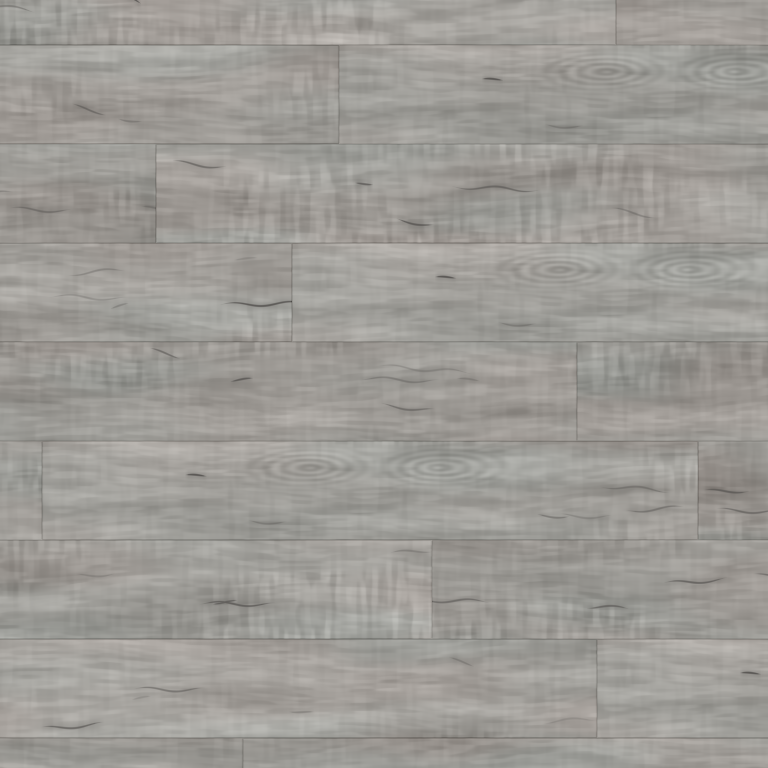
Write a Shadertoy shader that draws this texture.

```glsl
// Grey washed oak floor: long staggered planks in horizontal rows.
// Stretched smooth cellular noise gives grain and saw marks, warped ellipses
// give the cathedral figure, and tapered wavy strokes give the cracks.

const float ROW_HEIGHT = 0.1289;
const float FIRST_SEAM = 0.0391;
const float PLANK_LENGTH = 0.854;
const vec3 WOOD = vec3(0.622, 0.613, 0.594);
const vec3 CRACK_COLOR = vec3(0.33, 0.32, 0.31);
// Left end of one plank in each row, bottom to top
const float STAGGER[9] = float[9](0.316, 0.777, 0.562, 0.055, 0.751,
                                  0.380, 0.203, 0.441, 0.802);

float hash(vec2 p) {
    vec3 q = fract(p.xyx * vec3(0.1031, 0.1030, 0.0973));
    q += dot(q, q.yzx + 33.33);
    return fract((q.x + q.y) * q.z);
}

// Smooth cellular noise: random cell values blended by distance, about -0.5..0.5
float cellNoise(vec2 p) {
    vec2 cell = floor(p);
    float total = 0.0, weights = 0.0;
    for (int j = -1; j <= 1; j++)
    for (int i = -1; i <= 1; i++) {
        vec2 c = cell + vec2(i, j);
        vec2 site = c + 0.2 + 0.6 * vec2(hash(c), hash(c + 71.7));
        vec2 d = p - site;
        float w = exp(-5.0 * dot(d, d));
        total += w * hash(c + 19.3);
        weights += w;
    }
    return total / weights - 0.5;
}

// Slow layered sines that bend the grain lines
float grainBend(vec2 p, float seed) {
    return 0.0045 * sin(p.x * 8.0 + p.y * 25.0 + seed * 40.0)
         + 0.0020 * sin(p.x * 23.0 - p.y * 45.0 + seed * 90.0);
}

// Broad streaks, medium grain and fine fibres
float grain(vec2 p) {
    return 0.080 * cellNoise(p * vec2(4.0, 32.0))
         + 0.065 * cellNoise(p * vec2(11.0, 85.0) + 13.0)
         + 0.060 * cellNoise(p * vec2(36.0, 230.0) + 41.0);
}

// Fine vertical saw marks, strong only in patches
float sawMarks(vec2 p) {
    float patchMask = smoothstep(0.0, 0.3, cellNoise(p * vec2(5.0, 14.0) + 7.0));
    float marks = cellNoise(p * vec2(150.0, 32.0));
    return marks * (0.025 + 0.065 * patchMask);
}

// Nested ovals around two eyes
float cathedral(vec2 p, float bend) {
    vec2 squash = vec2(0.30, 1.0);
    float a = length((p - vec2(0.350, 0.094)) * squash);
    float b = length((p - vec2(0.515, 0.094)) * squash);
    float d = min(a, b) + 0.6 * bend;
    float mask = 1.0 - smoothstep(0.012, 0.038, d);
    return mask * (0.028 * sin(d * 950.0) - 0.022);
}

// Tapered wavy stroke with a soft stain around it
float crack(vec2 q, float halfLength, float slope, float seed, float aa) {
    float taper = max(0.0, 1.0 - pow(q.x / halfLength, 2.0));
    q.y -= slope * q.x + 0.0025 * sin(q.x * 85.0 + seed * 50.0);
    float width = 0.0013 * taper;
    float core = 1.0 - smoothstep(width - aa, width + aa, abs(q.y));
    float stain = exp(-pow(q.y / 0.006, 2.0));
    return (0.75 * core + 0.16 * stain) * min(1.0, taper * 1.8);
}

float cracks(vec2 p, float seed, float aa) {
    float result = 0.0;
    for (int i = 0; i < 6; i++) {
        vec2 key = vec2(float(i) * 5.3 + 2.0, seed * 97.0);
        vec2 center = vec2(hash(key), 0.1 + 0.8 * hash(key + 3.1));
        center *= vec2(PLANK_LENGTH, ROW_HEIGHT);
        float halfLength = mix(0.012, 0.065, pow(hash(key + 6.7), 1.5));
        float slope = (hash(key + 9.2) - 0.6) * 0.009 / halfLength;
        float strength = mix(0.2, 1.0, hash(key + 12.8));
        result = max(result, strength * crack(p - center, halfLength, slope, hash(key + 15.0), aa));
    }
    return result;
}

// Thin antialiased line at distance d
float seamLine(float d, float aa) {
    return 1.0 - smoothstep(0.0005, 0.0005 + 1.5 * aa, d);
}

void mainImage(out vec4 fragColor, in vec2 fragCoord) {
    vec2 uv = fragCoord / iResolution.y;
    float aa = 0.7 / iResolution.y;

    // Plank index and position inside the plank
    float row = floor((uv.y - FIRST_SEAM) / ROW_HEIGHT) + 1.0;
    float along = uv.x - STAGGER[clamp(int(row), 0, 8)];
    float index = floor(along / PLANK_LENGTH);
    vec2 p = vec2(along - index * PLANK_LENGTH, uv.y - FIRST_SEAM - (row - 1.0) * ROW_HEIGHT);

    // Odd rows share one figured board; every other board is its own
    bool figured = mod(row, 2.0) > 0.5 && index == 0.0;
    float plankHash = hash(vec2(row + 4.0, index + 11.0));
    float seed = figured ? 0.37 : plankHash;

    // Wood tone
    float bend = grainBend(p, seed);
    vec2 g = p + vec2(0.0, bend) + seed * vec2(17.0, 9.0);
    float tone = grain(g) + sawMarks(p + seed * vec2(13.0, 7.0));
    tone += 0.022 * (plankHash - 0.5);
    if (figured) tone += cathedral(p, bend);

    // Cool and warm washes
    float wash = cellNoise(g * vec2(5.0, 22.0) + 29.0);
    vec3 color = WOOD + 1.15 * tone + wash * vec3(0.024, -0.004, -0.006);

    // Cracks and seams
    color = mix(color, CRACK_COLOR, cracks(p, seed, 1.2 * aa));
    float rowSeam = seamLine(min(p.y, ROW_HEIGHT - p.y), aa);
    float endSeam = seamLine(min(p.x, PLANK_LENGTH - p.x), aa);
    color -= max(rowSeam * mix(0.04, 0.11, plankHash), 0.08 * endSeam);

    fragColor = vec4(clamp(color, 0.0, 1.0), 1.0);
}
```
